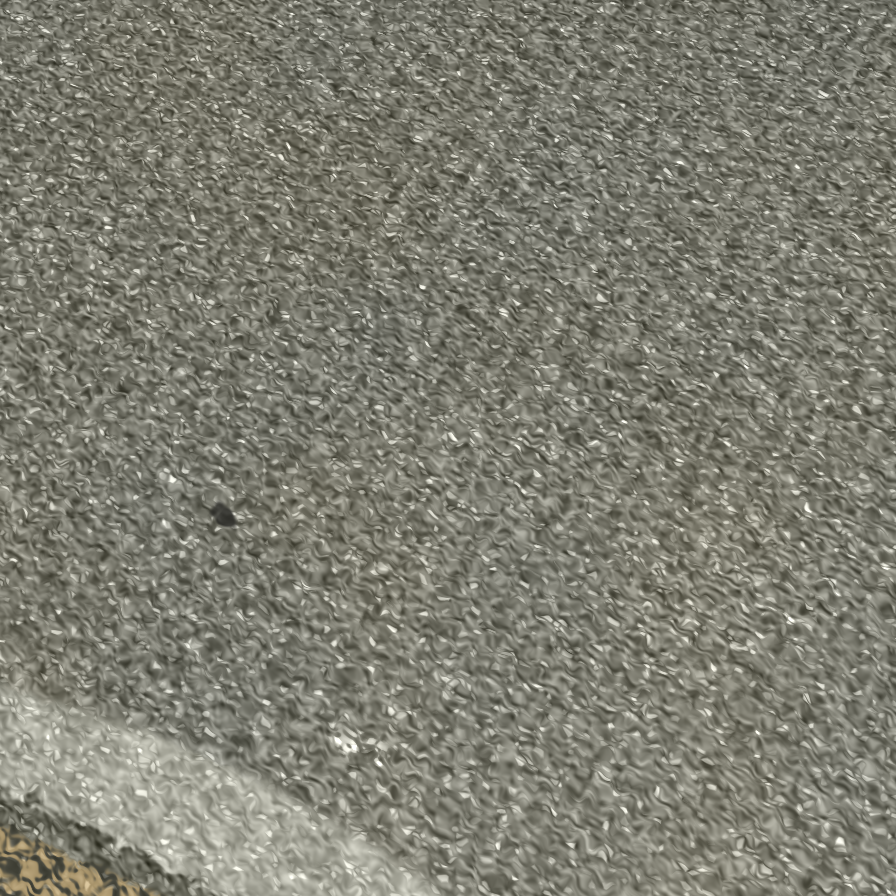
Write a WebGL 1 fragment shader that draws this texture.

```glsl
precision highp float;
uniform vec2 u_resolution;

// Road surface
const float HORIZON = 3.2;            // height where the ground would vanish
const float GRAIN_ANGLE = -0.45;
const vec2 COARSE_GRAIN = vec2(120.0, 225.0);
const vec2 FINE_GRAIN = vec2(165.0, 290.0);
const float GRAIN_CONTRAST = 0.54;
const float TONE_NEAR = 0.53;
const float TONE_FAR = 0.475;
const float MOTTLE = 0.05;
const vec3 WARM_TINT = vec3(0.002, 0.0, -0.047);

// Small stones, few of them bright, fading into the binder
const vec2 STONE_CELLS = vec2(112.0, 205.0);
const float STONE_GLOW = 0.42;
const float STONE_RARITY = 4.0;
const float STONE_FADE = 0.6;
const float STONE_MEAN = 0.11;
const float BEND_SCALE = 95.0;
const float BEND = 0.007;

// Large rare chips
const vec2 CHIP_CELLS = vec2(52.0, 92.0);
const float CHIP_SHARE = 0.03;
const float CHIP_GLOW = 0.2;

// Painted edge
const vec3 PAINT = vec3(0.69, 0.69, 0.64);
const vec3 GUTTER = vec3(0.44, 0.44, 0.39);
const vec3 SAND = vec3(0.66, 0.58, 0.42);
const float EDGE_SOFTNESS = 0.006;

// Lone marks
const vec2 LEAF = vec2(0.248, 0.424);
const vec2 SCUFF = vec2(0.405, 0.165);
const vec3 LEAF_COLOR = vec3(0.22, 0.22, 0.20);

float hash(vec2 p) {
  return fract(sin(dot(p, vec2(127.1, 311.7))) * 43758.5453);
}

float noise(vec2 p) {
  vec2 i = floor(p);
  vec2 f = fract(p);
  f = f * f * (3.0 - 2.0 * f);
  float low = mix(hash(i), hash(i + vec2(1.0, 0.0)), f.x);
  float high = mix(hash(i + vec2(0.0, 1.0)), hash(i + vec2(1.0, 1.0)), f.x);
  return mix(low, high, f.y);
}

float fbm(vec2 p) {
  float sum = 0.0;
  float weight = 0.5;
  for (int i = 0; i < 4; i++) {
    sum += weight * noise(p);
    p = p * 2.03 + 17.3;
    weight *= 0.5;
  }
  return sum / 0.9375;
}

// Coordinates whose x axis runs along the given angle
vec2 along(vec2 p, float angle) {
  float c = cos(angle);
  float s = sin(angle);
  return vec2(c * p.x + s * p.y, c * p.y - s * p.x);
}

// Packed stones: x is the random value of the stone, y fades toward its rim
vec2 stones(vec2 p) {
  vec2 cell = floor(p);
  float nearest = 8.0;
  float second = 8.0;
  float value = 0.0;
  for (int j = -1; j <= 1; j++) {
    for (int i = -1; i <= 1; i++) {
      vec2 c = cell + vec2(float(i), float(j));
      float d = length(c + vec2(hash(c + 3.1), hash(c + 8.7)) - p);
      second = min(second, max(d, nearest));
      value = d < nearest ? hash(c + 5.3) : value;
      nearest = min(nearest, d);
    }
  }
  return vec2(value, smoothstep(0.0, STONE_FADE, second - nearest));
}

// Scattered ragged chips, at most one in each cell
float chips(vec2 p) {
  vec2 cell = floor(p);
  float radius = mix(0.2, 0.34, hash(cell + 5.3));
  float ragged = length(fract(p) - 0.5) + 0.2 * (noise(p * 4.0) - 0.5);
  return step(hash(cell), CHIP_SHARE) * (1.0 - smoothstep(radius - 0.15, radius + 0.05, ragged));
}

float below(float y, float edge) {
  return 1.0 - smoothstep(-EDGE_SOFTNESS, EDGE_SOFTNESS, y - edge);
}

void main() {
  vec2 uv = gl_FragCoord.xy / u_resolution;

  // Perspective: grains shrink and flatten with distance
  float middle = HORIZON - 0.5;
  vec2 ground = vec2(uv.x - 0.5, middle) * middle / (HORIZON - uv.y);

  // Slanted grain and stones, bent so that no rows show
  vec2 bend = vec2(noise(ground * BEND_SCALE), noise(ground * BEND_SCALE + 50.0)) - 0.5;
  vec2 bent = ground + BEND * bend;
  vec2 slanted = along(bent, GRAIN_ANGLE);
  float coarse = noise(slanted * COARSE_GRAIN);
  float fine = noise(along(bent, GRAIN_ANGLE - 0.25) * FINE_GRAIN + 40.0);
  float grain = 0.5 * (coarse + fine) - 0.5;
  vec2 stone = stones(slanted * STONE_CELLS);
  float glow = pow(stone.x, STONE_RARITY) * stone.y - STONE_MEAN;
  float relief = GRAIN_CONTRAST * grain + STONE_GLOW * glow;

  // Asphalt with broad stains
  float stain = fbm(along(uv, -0.4) * vec2(3.0, 6.0) + 4.0) - 0.5;
  float hue = fbm(uv * 5.0 + 9.0) - 0.5;
  float tone = mix(TONE_NEAR, TONE_FAR, uv.y) + MOTTLE * stain + relief;
  tone += CHIP_GLOW * chips(slanted * CHIP_CELLS);
  vec3 color = tone + WARM_TINT + 0.018 * hue * vec3(1.0, 0.2, -1.0);

  // Worn paint, dark gutter and sandy corner
  float ragged = uv.y + 0.014 * (fbm(uv * 60.0) - 0.5) + 0.02 * grain;
  float paintTop = 0.232 - 0.22 * uv.x - 0.5 * uv.x * uv.x;
  float paintBottom = 0.12 - 0.4 * uv.x - 0.45 * uv.x * uv.x;
  float sandTop = 0.08 - 0.45 * uv.x;
  float wear = fbm(uv * 22.0 + 2.0) - 0.5;
  vec3 sand = mix(GUTTER * 0.8, SAND, smoothstep(-0.2, 0.08, grain)) + 0.5 * relief;
  color = mix(color, PAINT + 0.8 * relief + 0.16 * wear, below(ragged, paintTop));
  color = mix(color, GUTTER + relief, below(ragged, paintBottom));
  color = mix(color, sand, below(ragged, sandTop));

  // Fallen leaf and pale scuff
  vec2 leafOffset = along(uv - LEAF, -0.95) * vec2(1.0, 1.9);
  float leaf = below(length(leafOffset) + 0.02 * (noise(uv * 110.0) - 0.5), 0.016);
  color = mix(color, LEAF_COLOR + 0.15 * grain, leaf);
  vec2 scuffOffset = along(uv - SCUFF, -0.4) * vec2(1.0, 1.8);
  float scuff = 1.0 - smoothstep(0.01, 0.05, length(scuffOffset));
  color += 0.3 * scuff * smoothstep(0.0, 0.12, grain);

  gl_FragColor = vec4(clamp(color, 0.0, 1.0), 1.0);
}
```
